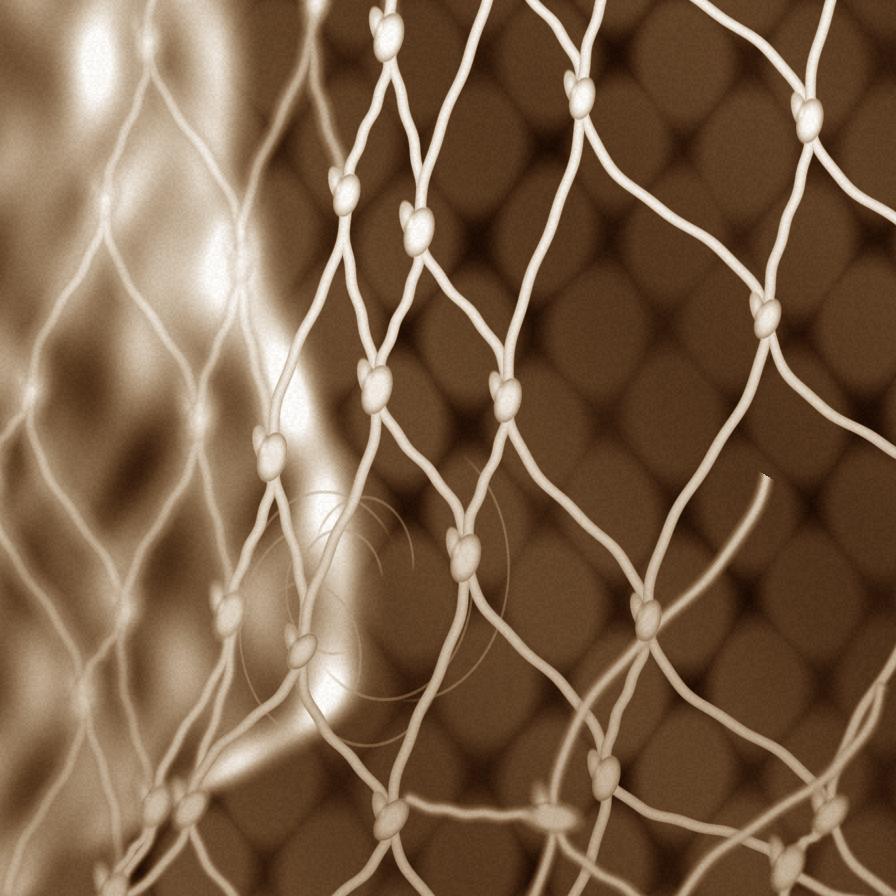
Give the GLSL for this pattern, as a Shadertoy shader.

```glsl
// A sharp knotted fishing net hanging before blurred folds of more net, in sepia.

float hash(vec2 p) {
    return fract(sin(dot(p, vec2(12.7, 78.2))) * 4375.5);
}

// Knot where falling strand a meets crossing strand b; mesh widens to the right.
vec2 knotAt(float a, float b) {
    float even = 1.0 - 2.0 * mod(b, 2.0);
    float x = 0.443 + 0.034 * a * abs(a) - 0.0002 * a * a * a * a
            - 0.065 * (b - 2.0) - 0.009 * even
            + 0.05 * step(2.5, a) * step(b, 1.5)
            - 0.078 * clamp(a, 0.0, 1.0) * max(b - 4.0, 0.0);
    float y = 0.987 - 0.217 * a - 0.234 * (b - 2.0) - 0.029 * even
            + 0.045 * max(2.0 - b, 0.0) + 0.029 * max(0.0, -cos(1.57 * a))
            + 0.117 * max(a - 3.0, 0.0) * max(b - 2.0, 0.0)
            + 0.078 * max(b - 5.0, 0.0);
    return vec2(x, y);
}

// Distance to a slack strand that leaves both knots nearly upright.
float strand(vec2 p, vec2 from, vec2 to, float bow) {
    vec2 span = to - from;
    vec2 normal = normalize(vec2(-span.y, span.x));
    float t = clamp(dot(p - from, span) / dot(span, span), 0.0, 1.0);
    float ease = (smoothstep(0.0, 1.0, t) - t) * span.x * 1.2;
    float bend = ease * normal.x + bow * sin(3.1416 * t) + 0.0012 * sin(t * 25.0 + bow * 900.0);
    return length(p - from - span * t - normal * bend);
}

float ellipse(vec2 q, vec2 axis, vec2 radius) {
    vec2 local = vec2(dot(q, vec2(-axis.y, axis.x)), dot(q, axis));
    return (length(local / radius) - 1.0) * radius.x;
}

// Out-of-focus round meshes on a staggered grid: 0 in a mesh, 1 in a gap.
float gaps(vec2 uv) {
    vec2 p = (uv - vec2(0.755, 0.531)) / vec2(0.15, 0.2) + 0.5;
    p.x += 0.08 * sin(p.y * 1.9);
    float d = 1.0;
    for (int i = 0; i < 2; i++) {
        vec2 g = p + 0.5 * float(i);
        vec2 cell = floor(g) + 17.0 * float(i);
        vec2 jitter = vec2(hash(cell), hash(cell + 5.3)) - 0.5;
        d = min(d, length(g - floor(g) - 0.5 + 0.1 * jitter));
    }
    return smoothstep(0.27, 0.49, d);
}

float backdrop(vec2 uv) {
    float far = 0.40 - 0.07 * uv.x + 0.03 * sin(uv.x * 9.0 + uv.y * 7.0);
    far = mix(far, 0.11, gaps(uv) * (0.78 + 0.2 * sin(uv.x * 13.0 - uv.y * 8.0)));

    // Bright gathered folds, bounded by a sweeping edge
    float edge = 0.27 + 0.14 * (1.0 - smoothstep(0.35, 0.9, uv.y))
               - 0.4 * (1.0 - smoothstep(-0.05, 0.25, uv.y));
    float x = uv.x - edge;
    vec2 w = uv + 0.015 * sin(uv.yx * 19.0 + 1.0);
    float mesh = sin(w.x * 42.0 + w.y * 24.0) + sin(w.x * 36.0 - w.y * 31.0 + 1.5);
    float folds = 0.55 + 0.085 * mesh + 0.05 * sin(w.x * 75.0 - w.y * 27.0);
    folds += 0.34 * exp(-pow((x + 0.04) / 0.035, 2.0)) * smoothstep(0.02, 0.2, uv.y);
    folds += 0.3 * exp(-pow((x + 0.16) / 0.05, 2.0)) * smoothstep(0.5, 0.8, uv.y);
    folds += 0.2 * exp(-dot(uv - vec2(0.24, 0.67), uv - vec2(0.24, 0.67)) * 90.0);
    folds -= 0.13 * exp(-dot(uv - vec2(0.1, 0.48), uv - vec2(0.1, 0.48)) * 30.0);
    return mix(min(folds, 0.98), far, smoothstep(-0.03, 0.025, x));
}

void mainImage(out vec4 fragColor, in vec2 fragCoord) {
    vec2 uv = fragCoord / iResolution.xy;
    float soft = 1.0 / iResolution.y;
    float tone = backdrop(uv);
    float light = mix(0.73, 0.95, smoothstep(0.0, 0.8, uv.y + 0.25 * (0.5 - uv.x)));

    // Loose curling fibres
    for (int i = 0; i < 9; i++) {
        float n = float(i);
        vec2 center = vec2(0.4, 0.31) + 0.13 * (vec2(hash(vec2(n, 1.0)), hash(vec2(n, 2.0))) - 0.5);
        vec2 q = uv - center;
        float ring = abs(length(q * vec2(1.0, 0.75)) - 0.025 - 0.09 * hash(vec2(n, 3.0)));
        float arc = smoothstep(0.1, 0.5, sin(atan(q.y, q.x) + n * 2.4));
        tone = mix(tone, 0.7, 0.45 * arc * (1.0 - smoothstep(0.0005, 0.001 + soft, ring)));
    }

    // Strands first, then knots over them
    float knotCover = 0.0;
    float knotTone = light;
    for (int i = -2; i < 6; i++) {
        for (int j = -1; j < 8; j++) {
            float a = float(i), b = float(j);
            vec2 knot = knotAt(a, b);
            if (length(uv - knot) > 0.45) continue;
            vec2 below = knotAt(a, b + 1.0);
            float vary = hash(vec2(a, b));
            float blur = soft + 0.008 * max(-a, 0.0) + 0.003 * step(4.5, b) + 0.002 * step(3.5, a);
            float opacity = a < 0.0 ? 0.65 : 1.0;

            float d = min(strand(uv, knot, below, 0.012 * (vary - 0.5)),
                          strand(uv, knot, knotAt(a + 1.0, b), 0.03 * (vary - 0.5)));
            float cover = 1.0 - smoothstep(0.0062 - min(blur, 0.005), 0.0062 + blur, d);
            float shade = light * (1.0 - 0.2 * min(d * d / 0.00004, 1.0));
            tone = mix(tone, shade, cover * opacity);

            vec2 axis = normalize(knot - below);
            float size = 0.9 + 0.25 * vary;
            float lobe = ellipse(uv - knot, axis, vec2(0.0145, 0.026) * size);
            float loop = ellipse(uv - knot - vec2(-0.011, 0.012), normalize(vec2(-0.25, 1.0)),
                                 vec2(0.009, 0.021) * size);
            float body = min(lobe, loop);
            cover = opacity * (1.0 - smoothstep(-blur, blur, body));
            float crease = 0.12 * exp(-pow(lobe / 0.002, 2.0));
            shade = light * (1.03 - 0.2 * smoothstep(-0.009, 0.001, body) - crease);
            knotTone = mix(knotTone, shade, cover);
            knotCover = max(knotCover, cover);
        }
    }
    tone = mix(tone, knotTone, knotCover);

    // Film grain and sepia toning
    tone += 0.035 * (hash(floor(uv * 420.0)) - 0.5);
    fragColor = vec4(pow(vec3(clamp(tone, 0.02, 1.0)), vec3(1.0, 1.39, 1.93)), 1.0);
}
```
